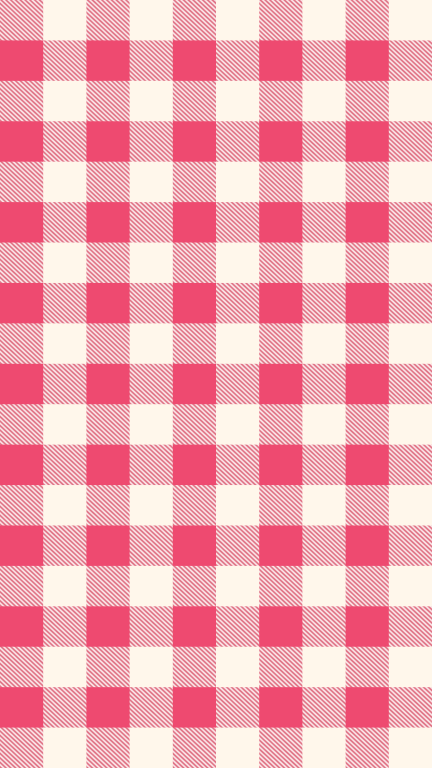
This pattern is drawn by a WebGL 1 fragment shader. Its source:

```glsl
precision highp float;

uniform vec2 u_resolution;

const vec2 CELLS = vec2(10.0, 19.0);     // checks across and down the canvas
const float STRIPES_PER_CELL = 9.0;      // diagonal threads per check
const float STRIPE_SHARE = 0.5;          // dark part of each thread period
const vec3 CREAM = vec3(1.0, 0.97, 0.92);
const vec3 ROSE = vec3(0.935, 0.29, 0.44);
const vec3 THREAD_LIGHT = vec3(0.98, 0.89, 0.90);
const vec3 THREAD_DARK = vec3(0.88, 0.46, 0.53);

// Smoothed coverage of a band filling the given share of each unit period.
float band(float phase, float share, float pixelSpan) {
  float fromCentre = abs(fract(phase - 0.5 * share + 0.5) - 0.5);
  return clamp(0.5 + (0.5 * share - fromCentre) / pixelSpan, 0.0, 1.0);
}

void main() {
  vec2 cell = gl_FragCoord.xy / u_resolution * CELLS;
  vec2 cellsPerPixel = CELLS / u_resolution;

  // Coloured columns start at the left edge, coloured rows one check up.
  float column = band(0.5 * cell.x, 0.5, 0.5 * cellsPerPixel.x);
  float row = band(0.5 * (cell.y - 1.0), 0.5, 0.5 * cellsPerPixel.y);

  // Twill threads falling to the right, continuous across the checks.
  float threadPhase = STRIPES_PER_CELL * (cell.x + cell.y);
  float threadSpan = STRIPES_PER_CELL * length(cellsPerPixel);
  float thread = band(threadPhase, STRIPE_SHARE, threadSpan);
  vec3 twill = mix(THREAD_LIGHT, THREAD_DARK, thread);

  // Rose where both bands cross, twill where only one runs, cream elsewhere.
  vec3 plainColumn = mix(CREAM, twill, column);
  vec3 crossedColumn = mix(twill, ROSE, column);
  gl_FragColor = vec4(mix(plainColumn, crossedColumn, row), 1.0);
}
```
